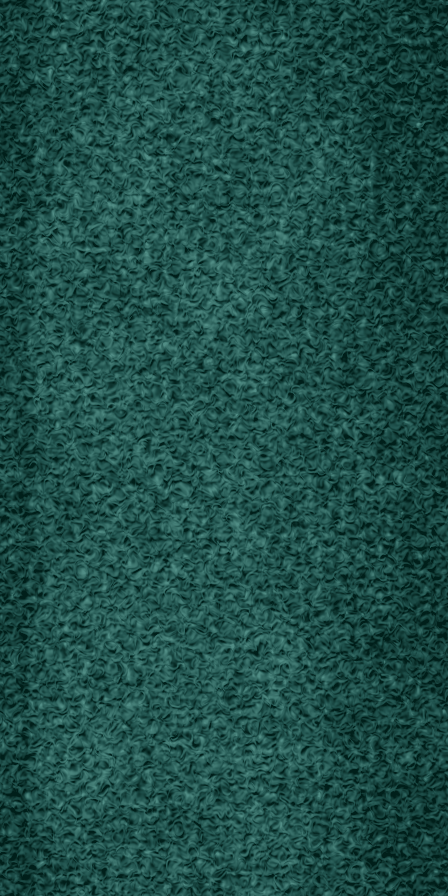
This texture is drawn by a Shadertoy shader. Its source:

```glsl
// Fuzzy teal knitted cloth: a pile of soft tufts from warped gradient noise,
// covered by layers of short curled fibres that each cast a small shadow,
// with faint stitch rows and slow shading towards the edges.

const vec3 SHADOW_TEAL = vec3(0.015, 0.145, 0.125);
const vec3 MID_TEAL    = vec3(0.125, 0.325, 0.305);
const vec3 LIGHT_TEAL  = vec3(0.285, 0.515, 0.485);
const float TAU = 6.28319;

vec2 hash2(vec2 p) {
    vec3 h = fract(p.xyx * vec3(0.1031, 0.1030, 0.0973));
    h += dot(h, h.yzx + 33.33);
    return fract((h.xx + h.yz) * h.zy);
}

float cornerSlope(vec2 cell, vec2 offset) {
    float angle = TAU * hash2(cell).x;
    return dot(vec2(cos(angle), sin(angle)), offset);
}

// Gradient noise, roughly -0.7 to 0.7
float gradientNoise(vec2 p) {
    vec2 i = floor(p), f = fract(p);
    vec2 u = f * f * f * (f * (f * 6.0 - 15.0) + 10.0);
    vec2 e = vec2(0.0, 1.0);
    float low  = mix(cornerSlope(i, f), cornerSlope(i + e.yx, f - e.yx), u.x);
    float high = mix(cornerSlope(i + e.xy, f - e.xy), cornerSlope(i + e.yy, f - e.yy), u.x);
    return mix(low, high, u.y);
}

// Soft coverage of one bent fibre centred on the origin
float fibreMask(vec2 p, float angle, float bend, float halfLength, float width) {
    float c = cos(angle), s = sin(angle);
    vec2 q = vec2(c * p.x + s * p.y, c * p.y - s * p.x);
    q.y -= bend * (q.x * q.x - 0.08);
    float d = length(vec2(max(abs(q.x) - halfLength, 0.0), q.y));
    return 1.0 - smoothstep(0.0, width, d);
}

// Lays one scattered layer of fibres, with their shadows, over a tone
float addFibres(float tone, vec2 p, float seed, float blur) {
    vec2 cell = floor(p);
    float width = 0.2 + 0.5 * blur;
    for (int y = -1; y <= 1; y++) {
        for (int x = -1; x <= 1; x++) {
            vec2 id = cell + vec2(x, y);
            vec2 place = hash2(id + seed);
            vec2 shape = hash2(id + seed + 47.3);
            vec2 look = hash2(id + seed + 91.7);
            vec2 local = p - id - 0.5 - 0.7 * (place - 0.5);
            float angle = 0.25 + 2.6 * (shape.x - 0.5);
            float bend = 3.2 * (shape.y - 0.5);
            float halfLength = mix(0.25, 0.5, look.x);
            float shade = fibreMask(local + vec2(-0.06, 0.27), angle, bend, halfLength, width);
            float body = fibreMask(local, angle, bend, halfLength, width);
            tone -= 0.24 * shade;
            tone = mix(tone, 0.58 + 0.42 * look.y, 0.65 * body);
        }
    }
    return tone;
}

// Tufts of wool and the dark gaps between them
float pileTone(vec2 p) {
    return 0.92 * gradientNoise(p * vec2(50.0, 60.0))
         + 0.50 * gradientNoise(p * 108.0 + 13.7);
}

// Faint knitted grid, clearest at the bottom and on the right
float stitchTone(vec2 p, vec2 uv) {
    float clarity = 0.25 + 0.75 * max(1.0 - smoothstep(0.0, 0.4, uv.y),
                                      smoothstep(0.65, 1.0, uv.x));
    float columns = cos(TAU * 46.0 * p.x);
    float rows = cos(TAU * 54.0 * p.y + 1.5 * columns);
    return clarity * (0.04 * columns + 0.06 * rows);
}

// Slow light: dim sides and ends, a crease on the left, broad blotches
float broadTone(vec2 p, vec2 uv) {
    float sides = 0.27 * smoothstep(0.55, 1.0, uv.x)
                + 0.20 * (1.0 - smoothstep(0.0, 0.15, uv.x));
    float ends = 0.10 * smoothstep(0.78, 1.0, uv.y)
               + 0.07 * (1.0 - smoothstep(0.0, 0.15, uv.y));
    float crease = 0.10 * exp(-pow((uv.x - 0.055) / 0.015, 2.0));
    float blotches = 0.14 * gradientNoise(p * 4.0 + 5.1)
                   + 0.16 * gradientNoise(p * 13.0 + 8.4);
    return blotches - sides - ends - crease;
}

vec3 woolColour(float tone) {
    float t = clamp(tone, -0.06, 1.1) * 2.0;
    return t < 1.0 ? mix(SHADOW_TEAL, MID_TEAL, t) : mix(MID_TEAL, LIGHT_TEAL, t - 1.0);
}

void mainImage(out vec4 fragColor, in vec2 fragCoord) {
    vec2 uv = fragCoord / iResolution.xy;
    vec2 p = fragCoord / iResolution.x;

    // Curl the wool
    vec2 curl = vec2(gradientNoise(p * 32.0), gradientNoise(p * 32.0 + 17.9));
    vec2 wool = p + 0.009 * curl;

    // Build up the pile, then the fibres lying on it
    float tone = 0.56 + pileTone(wool) + stitchTone(p + 0.003 * curl, uv);
    const float FIBRE_CELLS = 48.0;
    for (int layer = 0; layer < 2; layer++) {
        float k = float(layer);
        float scale = FIBRE_CELLS * (1.0 + 0.17 * k);
        tone = addFibres(tone, wool * scale + 0.43 * k, 31.0 * k, scale / iResolution.x);
    }

    fragColor = vec4(woolColour(tone + broadTone(p, uv)), 1.0);
}
```
